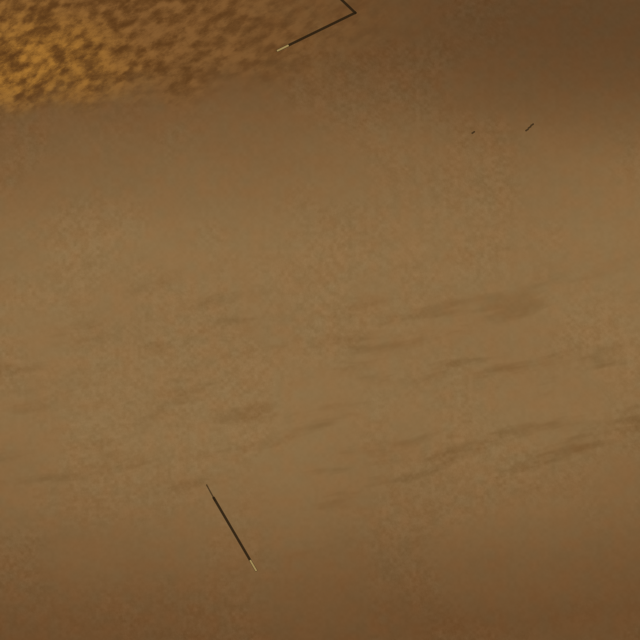
Write a three.js fragment shader that draws this texture.

```glsl
varying vec2 vUv;

const vec3 SAND_LIGHT = vec3(0.550, 0.430, 0.277);
const vec3 SAND_DARK = vec3(0.425, 0.302, 0.178);
const vec3 SHADE_TOP = vec3(0.370, 0.265, 0.160);
const vec3 GRASS_DARK = vec3(0.350, 0.220, 0.095);
const vec3 GRASS_BROWN = vec3(0.530, 0.365, 0.190);
const vec3 GRASS_GOLD = vec3(0.680, 0.470, 0.190);
const vec3 STICK_DARK = vec3(0.150, 0.110, 0.060);
const vec3 STICK_PALE = vec3(0.740, 0.640, 0.400);

const float BAND_HEIGHT = 0.47;
const float BAND_SLOPE = 0.06;
const float STREAK_ANGLE = 0.20;
const float STREAK_DEPTH = 0.050;
const float GRAIN_SCALE = 170.0;
const float GRAIN_DEPTH = 0.042;
const float MOTTLE_DEPTH = 0.24;
const float STICK_RADIUS = 0.0019;
const float EDGE = 0.0013;

float hash(vec2 p) {
  return fract(sin(dot(p, vec2(127.1, 311.7))) * 43758.5453);
}

float noise(vec2 p) {
  vec2 i = floor(p);
  vec2 f = fract(p);
  f = f * f * (3.0 - 2.0 * f);
  return mix(mix(hash(i), hash(i + vec2(1.0, 0.0)), f.x),
             mix(hash(i + vec2(0.0, 1.0)), hash(i + vec2(1.0, 1.0)), f.x), f.y);
}

float fbm(vec2 p) {
  float sum = 0.0;
  float amp = 0.5;
  for (int i = 0; i < 4; i++) {
    sum += amp * noise(p);
    p = mat2(0.8, 0.6, -0.6, 0.8) * p * 2.03 + 17.3;
    amp *= 0.5;
  }
  return sum / 0.9375;
}

vec2 rotate(vec2 p, float angle) {
  float c = cos(angle);
  float s = sin(angle);
  return vec2(c * p.x + s * p.y, c * p.y - s * p.x);
}

// Coverage of a thin rod from a to b
float rod(vec2 p, vec2 a, vec2 b, float radius) {
  vec2 ab = b - a;
  float t = clamp(dot(p - a, ab) / dot(ab, ab), 0.0, 1.0);
  return 1.0 - smoothstep(radius - EDGE, radius + EDGE, length(p - a - ab * t));
}

// Broad light band over packed sand, with soft mottling
vec3 sand(vec2 p) {
  float rise = p.y - BAND_HEIGHT - BAND_SLOPE * (p.x - 0.5);
  float light = 1.0 - smoothstep(0.10, 0.54, abs(rise));
  light += MOTTLE_DEPTH * (fbm(p * vec2(5.0, 10.0)) - 0.5);
  light -= 0.12 * smoothstep(0.35, 0.75, length(p - 0.5));
  vec3 col = mix(SAND_DARK, SAND_LIGHT, clamp(light, 0.0, 1.0));
  float shade = smoothstep(0.76, 1.02, p.y + 0.06 * (p.x - 0.5));
  return mix(col, SHADE_TOP, 0.75 * shade * smoothstep(0.3, 0.9, p.x));
}

// Faint worn tracks climbing to the right
float streaks(vec2 p) {
  vec2 q = rotate(p, STREAK_ANGLE);
  q.y += 0.02 * noise(q * 9.0);
  float lines = smoothstep(0.54, 0.85, fbm(q * vec2(9.0, 42.0)));
  float zone = smoothstep(0.08, 0.28, p.y) * (1.0 - smoothstep(0.46, 0.66, p.y));
  return lines * zone * mix(0.55, 1.0, p.x);
}

// Coarse dry grass in the upper left
vec3 addGrass(vec3 col, vec2 p) {
  float ragged = 0.09 * (fbm(p * 14.0) - 0.5);
  float cover = smoothstep(0.80, 0.89, p.y + ragged - 0.10 * p.x);
  cover *= 1.0 - smoothstep(0.22, 0.72, p.x + ragged);
  vec2 goldOffset = (p - vec2(0.03, 0.89)) / vec2(0.22, 0.12);
  float gold = 1.0 - smoothstep(0.25, 1.15, length(goldOffset) + 3.0 * ragged);
  float blades = fbm(rotate(p, 0.5) * vec2(60.0, 100.0));
  vec3 tip = mix(GRASS_BROWN, GRASS_GOLD, gold);
  vec3 grass = mix(GRASS_DARK, tip, smoothstep(0.12, 0.82, blades));
  return mix(col, grass, 0.88 * cover);
}

// Dark rod with a pale end at b
vec3 addStick(vec3 col, vec2 p, vec2 a, vec2 b) {
  col = mix(col, STICK_DARK, 0.85 * rod(p, a, b, STICK_RADIUS));
  vec2 tipStart = mix(b, a, 0.13);
  return mix(col, STICK_PALE, 0.8 * rod(p, tipStart, b, STICK_RADIUS * 0.85));
}

void main() {
  vec2 p = vUv;
  vec3 col = sand(p);
  col -= STREAK_DEPTH * streaks(p) * vec3(1.0, 1.0, 0.9);

  // Fine grain, rougher in scattered patches, with a slight hue drift
  float rough = mix(0.5, 1.5, smoothstep(0.4, 0.7, fbm(p * 8.0 + 31.0)));
  col += GRAIN_DEPTH * rough * (fbm(p * GRAIN_SCALE) - 0.5);
  col += 0.03 * (noise(p * 60.0 + 9.0) - 0.5) * vec3(0.6, -0.2, -0.4);

  col = addGrass(col, p);

  // Fallen sticks and a few dark specks
  col = addStick(col, p, vec2(0.334, 0.222), vec2(0.400, 0.109));
  col = mix(col, STICK_DARK, 0.6 * rod(p, vec2(0.323, 0.242), vec2(0.336, 0.218), 0.001));
  col = mix(col, STICK_DARK, 0.85 * rod(p, vec2(0.531, 1.003), vec2(0.555, 0.980), STICK_RADIUS));
  col = addStick(col, p, vec2(0.555, 0.980), vec2(0.434, 0.921));
  for (int i = 0; i < 4; i++) {
    float k = float(i);
    vec2 speck = vec2(0.738 + 0.080 * step(1.0, k) + 0.004 * k, 0.792 + 0.004 * k);
    col = mix(col, STICK_DARK, 0.65 * rod(p, speck, speck + vec2(0.003, 0.002), 0.0012));
  }

  gl_FragColor = vec4(col, 1.0);
}
```
